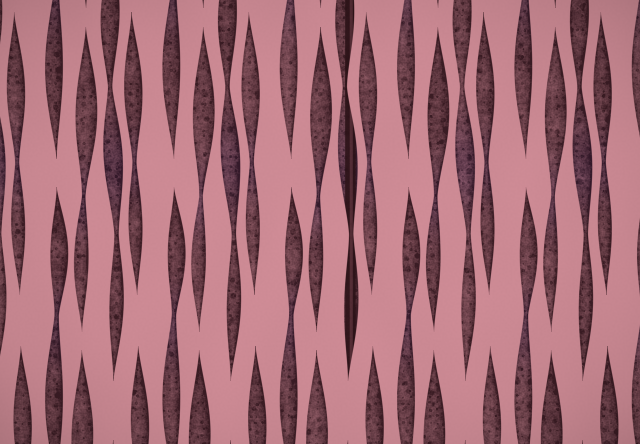
Write a WebGL 2 fragment shader that draws this pattern.

```glsl
#version 300 es
precision highp float;
// Pink panel cut with rows of pointed, wavy slots over dark pitted stone.
// Each slot is a bent centre line with a lobed half width, repeated in x and y;
// the stone is gradient noise plus hashed pits, shaded by the panel's shadow.
uniform vec2 u_resolution;
out vec4 outColor;

const float PI = 3.14159;
const float PITCH = 140.8; // column spacing, on a canvas 768 units wide

float hash(vec2 p) {
    vec3 q = fract(p.xyx * vec3(0.1031, 0.1030, 0.0973));
    q += dot(q, q.yzx + 33.33);
    return fract((q.x + q.y) * q.z);
}

float gradDot(vec2 cell, vec2 f) {
    float a = 2.0 * PI * hash(cell);
    return dot(vec2(cos(a), sin(a)), f);
}

float gradientNoise(vec2 p) {
    vec2 i = floor(p), f = fract(p);
    vec2 u = f * f * f * (f * (f * 6.0 - 15.0) + 10.0);
    vec2 e = vec2(1.0, 0.0);
    return mix(mix(gradDot(i, f), gradDot(i + e, f - e), u.x),
               mix(gradDot(i + e.yx, f - e.yx), gradDot(i + 1.0, f - 1.0), u.x), u.y);
}

// place: x, top, length, row spacing; girth: upper, lower, waist, bend
// Returns distance to the edge, side (-1 left to 1 right), position along, tint seed
vec4 slot(vec2 p, vec4 place, vec4 girth, float lean, float waistAt, float lobes) {
    float row = floor((p.y - place.y) / place.w);
    float col = floor((p.x - place.x) / PITCH + 0.5);
    float t = (p.y - place.y - row * place.w) / place.z;
    float s = t < waistAt ? 0.5 * t / waistAt
                          : 0.5 + 0.5 * (t - waistAt) / (1.0 - waistAt);
    float x = p.x - place.x - col * PITCH - lean * (p.y - place.y);
    x -= girth.w * sin(2.0 * PI * s);
    float halfWidth = mix(girth.x, girth.y, smoothstep(0.3, 0.7, s))
                    * pow(abs(sin(PI * lobes * s)), 1.4) + girth.z * sin(PI * s);
    if (t > 1.0) halfWidth = -9.0;
    return vec4(abs(x) - halfWidth, x / max(halfWidth, 1.0), s,
                hash(vec2(col + 20.0, row + place.x)));
}

vec4 nearer(vec4 a, vec4 b) { return a.x < b.x ? a : b; }

vec3 stone(vec2 p, vec4 s) {
    // Shadow from the slot edges, deeper on the right and at the upper tip
    float light = 0.64 + 0.2 * (s.w - 0.5);
    light -= 0.36 * smoothstep(-0.1, 1.0, s.y);
    light -= 0.25 * (1.0 - smoothstep(0.0, 4.0, -s.x));
    light -= 0.25 * (1.0 - smoothstep(0.0, 0.22, s.z));
    light += 0.3 * gradientNoise(p / 28.0) + 0.35 * gradientNoise(p / 6.0)
           + 0.3 * gradientNoise(p / 2.2);
    // Scattered pits in two sizes
    for (int i = 0; i < 2; i++) {
        vec2 q = p / (i == 0 ? 15.0 : 8.0) + 37.0 * float(i);
        vec2 cell = floor(q);
        vec2 center = 0.3 + 0.4 * vec2(hash(cell + 5.0), hash(cell + 71.0));
        float radius = 0.09 + 0.16 * hash(cell + 13.0);
        float r = length(fract(q) - center) + 0.06 * gradientNoise(p / 2.5);
        float pit = 1.0 - smoothstep(radius - 0.07, radius + 0.07, r);
        light -= 0.38 * pit * step(0.45, hash(cell + 29.0));
    }
    vec3 color = mix(vec3(0.23, 0.11, 0.14), vec3(0.54, 0.34, 0.38), clamp(light, 0.0, 1.0));
    // Cool tint around the waist
    return color + vec3(-0.025, -0.01, 0.025) * exp(-pow((s.z - 0.52) * 9.0, 2.0));
}

void main() {
    float unit = 768.0 / u_resolution.x;
    vec2 p = vec2(gl_FragCoord.x, u_resolution.y - gl_FragCoord.y) * unit;

    // Four staggered slots per column
    vec4 s = slot(p, vec4(17.0, 15.0, 339.0, 400.0), vec4(9.2, 6.6, 2.4, 0.3), 0.02, 0.53, 2.0);
    s = nearer(s, slot(p, vec4(68.0, 225.0, 364.0, 398.0), vec4(8.8, 8.8, 2.6, 3.2), 0.0, 0.42, 2.0));
    s = nearer(s, slot(p, vec4(103.0, 32.0, 366.0, 388.0), vec4(11.5, 7.2, 2.1, 2.0), -0.0125, 0.555, 2.0));
    s = nearer(s, slot(p, vec4(136.0, -72.0, 529.0, 600.0), vec4(9.8, 7.0, 3.0, -4.4), 0.0, 0.5, 3.0));

    // Stone, with a dark joint behind the middle of the panel
    vec3 inside = stone(p, s);
    float joint = 1.0 - smoothstep(5.5, 6.5 + unit * 0.5, abs(p.x - 420.5));
    float lip = 1.0 - smoothstep(1.0, 1.5 + unit, abs(p.x - 421.5));
    inside = mix(inside, mix(vec3(0.17, 0.07, 0.09), vec3(0.32, 0.17, 0.20), lip), joint * 0.9);

    // Painted panel with faint mottling and darker corners
    vec2 fromCenter = gl_FragCoord.xy / u_resolution - 0.5;
    vec3 panel = vec3(0.805, 0.543, 0.583);
    panel *= 1.0 + 0.018 * gradientNoise(p / vec2(60.0, 110.0)) + 0.012 * gradientNoise(p / 3.0);
    float vignette = 1.0 - 0.16 * pow(dot(fromCenter, fromCenter) * 2.0, 2.0);

    float cover = smoothstep(-0.75 * unit, 0.75 * unit, s.x);
    outColor = vec4(mix(inside, panel, cover) * vignette, 1.0);
}
```
